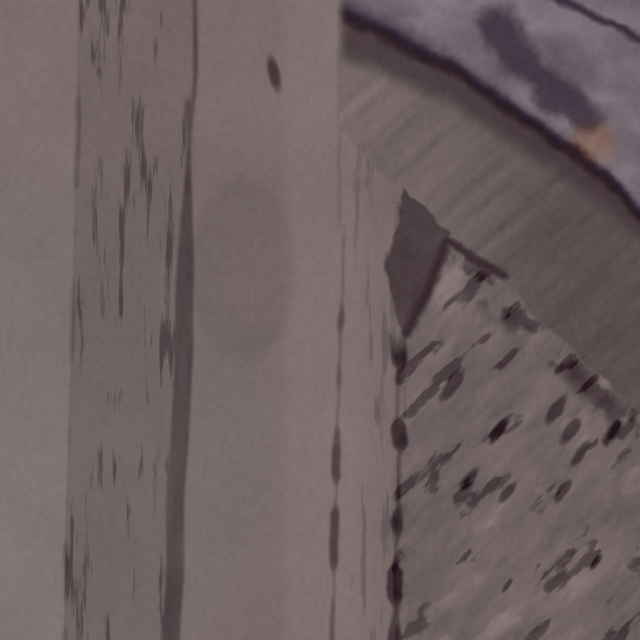
This texture is drawn by a WebGL 2 fragment shader. Its source:

```glsl
#version 300 es
precision highp float;
// Weathered vertical planks beside a diagonal beam, with cracked stone behind.

uniform vec2 u_resolution;
out vec4 fragColor;

const vec3 DARK = vec3(0.13, 0.075, 0.10);
const vec3 PALE = vec3(0.52, 0.47, 0.46);

float hash(vec2 p) {
  vec3 q = fract(vec3(p.xyx) * 0.1031);
  q += dot(q, q.yzx + 33.33);
  return fract((q.x + q.y) * q.z);
}

float noise(vec2 p) {
  vec2 i = floor(p), f = fract(p);
  f = f * f * (3.0 - 2.0 * f);
  return mix(mix(hash(i), hash(i + vec2(1, 0)), f.x),
             mix(hash(i + vec2(0, 1)), hash(i + vec2(1, 1)), f.x), f.y);
}

float fbm(vec2 p) {
  float sum = 0.0, amp = 0.533;
  for (int i = 0; i < 4; i++) {
    sum += amp * noise(p);
    p = p * 2.03 + 17.3;
    amp *= 0.5;
  }
  return sum;
}

mat2 rotation(float a) {
  return mat2(cos(a), -sin(a), sin(a), cos(a));
}

// Coverage of a soft stroke at distance d from its centre line
float stroke(float d, float halfWidth, float soft) {
  return 1.0 - smoothstep(halfWidth - soft, halfWidth + soft, abs(d));
}

float segmentDistance(vec2 p, vec2 a, vec2 b) {
  vec2 ab = b - a;
  return length(p - a - ab * clamp(dot(p - a, ab) / dot(ab, ab), 0.0, 1.0));
}

// Broken vertical crack, its width varying along the height
float crack(vec2 p, float centre, float width, float wobble, float seed) {
  float shift = (fbm(vec2(p.y * 14.0, seed)) - 0.5) * wobble;
  float swell = smoothstep(0.25, 0.7, noise(vec2(p.y * 22.0, seed + 5.0)));
  return stroke(p.x - centre - shift, width * (0.35 + swell), 0.004) * (0.45 + 0.55 * swell);
}

// Short vertical scratches
float scratches(vec2 p, float seed) {
  return smoothstep(0.56, 0.78, fbm(p * vec2(95.0, 11.0) + seed));
}

float planks(vec2 p) {
  float leftEdge = mix(0.100, 0.126, p.y) + 0.004 * (noise(vec2(p.y * 9.0, 3.0)) - 0.5);
  float seamX = mix(0.270, 0.303, smoothstep(0.0, 1.0, p.y));
  float worn = smoothstep(-0.003, 0.003, p.x - leftEdge);
  float smoothPlank = smoothstep(-0.005, 0.015, p.x - seamX);

  float tone = mix(0.95 - 0.07 * p.y, 0.80 - 0.32 * scratches(p, 4.0), worn);
  tone = mix(tone, 0.86, smoothPlank);
  float patchShape = length((p - vec2(0.38, 0.58)) / vec2(0.085, 0.15));
  tone -= 0.07 * (1.0 - smoothstep(0.85, 1.1, patchShape)) * smoothPlank;
  tone += 0.06 * smoothstep(0.43, 0.46, p.x) * (1.0 - smoothstep(0.54, 0.6, p.x));

  // Seams between the boards
  tone -= 0.20 * crack(p, leftEdge, 0.003, 0.002, 11.0);
  float width = mix(0.0035, 0.014, 1.0 - smoothstep(0.55, 0.78, p.y));
  float seam = stroke(p.x - seamX - 0.008 * (noise(vec2(p.y * 9.0, 8.0)) - 0.5), width, 0.004);
  tone = mix(tone, 0.38 + 0.16 * noise(p * vec2(60.0, 14.0)), seam * 0.9);
  float low = 1.0 - smoothstep(0.62, 0.66, p.y);
  tone -= 0.48 * low * crack(p, mix(0.517, 0.537, p.y * 1.6), 0.005, 0.007, 23.0);
  tone -= 0.09 * (1.0 - low) * stroke(p.x - 0.53, 0.003, 0.003);

  // Knot
  vec2 k = rotation(0.22) * (p - vec2(0.428, 0.885));
  return tone - 0.5 * (1.0 - smoothstep(0.5, 1.4, length(k / vec2(0.009, 0.028))));
}

// Rough stone with slanted grain and elongated pits
float stone(vec2 p, float below) {
  vec2 q = rotation(0.8) * p;
  float tone = 0.77 + 0.30 * (fbm(q * vec2(16.0, 55.0)) - 0.5);
  tone += 0.13 * smoothstep(0.58, 0.75, fbm(q * vec2(9.0, 24.0) + 31.0));
  tone -= 0.35 * smoothstep(0.63, 0.74, fbm(q * vec2(15.0, 42.0) + 9.0));
  float rough = 0.8 * (fbm(p * 45.0) - 0.5);
  for (int i = 0; i < 16; i++) {
    vec2 r = vec2(hash(vec2(i, 2)), hash(vec2(i, 7)));
    vec2 c = vec2(0.64 + 0.36 * r.x, 0.04 + 0.5 * r.y);
    vec2 d = rotation(0.95) * (p - c) / (vec2(0.026, 0.009) * (0.4 + r.y));
    tone -= 0.42 * (1.0 - smoothstep(0.6, 1.3, length(d) + rough));
  }
  float fringe = smoothstep(0.48, 0.66, fbm(p * 24.0 + 3.0));
  return tone - 0.4 * fringe * stroke(below - 0.03, 0.03, 0.025);
}

void main() {
  vec2 p = gl_FragCoord.xy / u_resolution;
  vec2 w = p + 0.022 * (vec2(fbm(p * 24.0), fbm(p * 24.0 + 50.0)) - 0.5);
  float lowerEdge = 0.707 - 0.94 * (w.x - 0.625) - w.y;
  float along = clamp((w.x - 0.53) / 0.47, 0.0, 1.0);
  float upperEdge = w.y - (0.98 - 0.31 * along + 0.12 * along * (1.0 - along));

  // Boards and stone
  float tone = planks(p);
  float right = smoothstep(0.612, 0.622, w.x);
  tone = mix(tone, stone(p, lowerEdge), right * smoothstep(-0.004, 0.004, lowerEdge));
  float pitted = 1.0 - smoothstep(0.44, 0.49, p.y);
  tone -= 0.55 * pitted * crack(p, 0.620, 0.009, 0.022, 41.0);
  tone -= 0.18 * scratches(p, 60.0) * stroke(p.x - 0.59, 0.04, 0.025);

  // Diagonal beam
  float beam = smoothstep(-0.008, 0.004, -lowerEdge) * smoothstep(0.525, 0.535, p.x);
  vec2 grain = rotation(0.72) * p * vec2(9.0, 65.0);
  float beamTone = mix(0.83, 0.58, smoothstep(0.53, 0.95, p.x)) + 0.22 * (fbm(grain) - 0.5);
  tone = mix(tone, beamTone, beam);

  // Dark hollow under the beam
  float hollow = min(w.x - 0.60 - 0.25 * abs(w.y - 0.585), 0.635 + 0.45 * (w.y - 0.47) - w.x);
  hollow = smoothstep(-0.003, 0.005, min(hollow, lowerEdge + 0.006));
  tone = mix(tone, 0.30 + 0.22 * fbm(p * 30.0), hollow);
  float rim = segmentDistance(w, vec2(0.635, 0.48), vec2(0.70, 0.62));
  rim = min(rim, segmentDistance(w, vec2(0.70, 0.62), vec2(0.79, 0.565)));
  tone = mix(tone, 0.18, 0.85 * stroke(rim, 0.007, 0.006));

  // Stone above the beam, with stains
  float above = smoothstep(-0.006, 0.006, upperEdge) * smoothstep(0.53, 0.55, p.x);
  tone = mix(tone, 0.83 + 0.40 * (fbm(p * vec2(18.0, 26.0)) - 0.5), above);
  float stain = segmentDistance(w, vec2(0.78, 0.95), vec2(0.91, 0.81));
  stain = stroke(stain + 0.05 * (fbm(p * 20.0) - 0.5), 0.025, 0.016);
  float vein = stroke(segmentDistance(w, vec2(0.86, 1.01), vec2(1.01, 0.93)), 0.006, 0.006);
  tone = mix(tone, 0.28, max(stain * 0.8, vein));

  // Shadow along the upper edge
  float start = smoothstep(0.525, 0.545, p.x);
  float shade = stroke(upperEdge + 0.018, mix(0.048, 0.025, along), 0.02) * start;
  tone = mix(tone, 0.36, shade * 0.85);
  tone = mix(tone, 0.06, 0.85 * start * stroke(upperEdge, 0.012, 0.010));

  // Mottling, fine grain and tints
  tone += 0.10 * (fbm(p * 7.0) - 0.5) + 0.09 * (fbm(p * vec2(150.0, 110.0)) - 0.5);
  vec3 colour = mix(DARK, PALE, clamp(tone, 0.0, 1.12));
  colour += vec3(-0.01, 0.0, 0.035) * above;
  float rust = 1.0 - smoothstep(0.2, 1.0, length((w - vec2(0.925, 0.775)) / 0.05));
  colour += vec3(0.07, 0.0, -0.07) * rust * above;
  colour += vec3(-0.015, 0.005, 0.0) * (1.0 - smoothstep(0.0, 0.5, length(p - vec2(0.0, 0.3))));
  fragColor = vec4(colour, 1.0);
}
```
